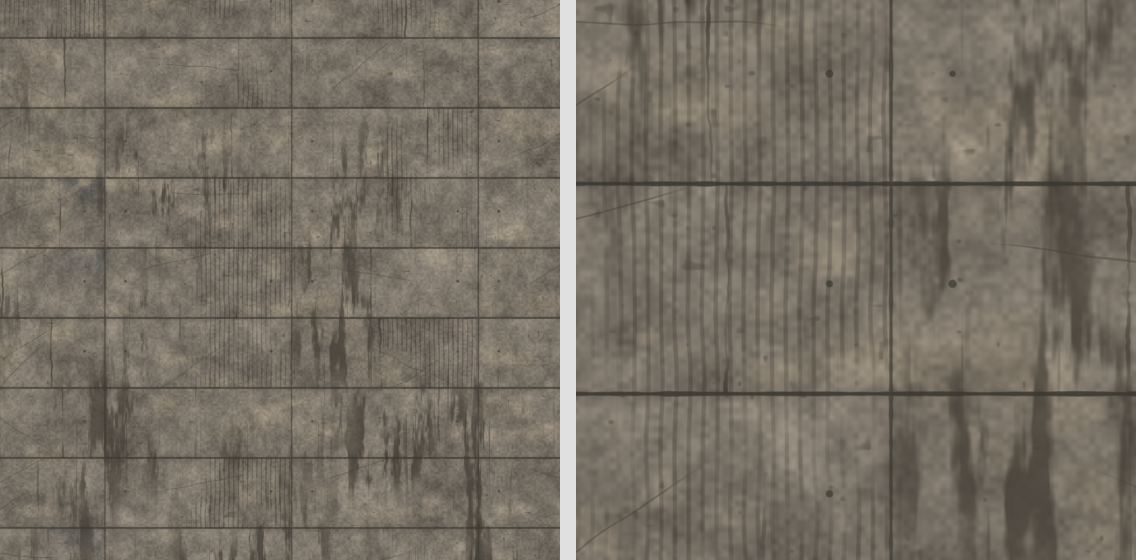
Left: the whole. Right: its middle third, enlarged.
Reproduce this texture procedurally as a Shadertoy shader.

```glsl
#define GRID vec2(3.0, 8.0)
#define GRID_SHIFT vec2(0.5625, 0.458)
#define CONCRETE vec3(0.482, 0.452, 0.409)
#define STAIN vec3(0.275, 0.255, 0.222)
#define JOINT vec3(0.225, 0.220, 0.190)
#define BLUE_GREY vec3(0.34, 0.34, 0.34)
#define JOINT_HALF_WIDTH 0.0012
#define CRACK_HALF_WIDTH 0.0009
#define HOLE_RADIUS 0.0026
#define GRAIN 0.17
#define MOTTLE 0.38

float hash(vec2 p) {
    vec3 q = fract(p.xyx * 0.1031);
    q += dot(q, q.yzx + 33.33);
    return fract((q.x + q.y) * q.z);
}

float noise(vec2 p) {
    vec2 i = floor(p), f = fract(p);
    f = f * f * (3.0 - 2.0 * f);
    return mix(mix(hash(i), hash(i + vec2(1, 0)), f.x),
               mix(hash(i + vec2(0, 1)), hash(i + vec2(1, 1)), f.x), f.y);
}

float fbm(vec2 p) {
    float sum = 0.0, amp = 0.5;
    for (int i = 0; i < 4; i++) {
        sum += amp * noise(p);
        p = p * 2.03 + 17.3;
        amp *= 0.5;
    }
    return sum / 0.9375;
}

// Antialiased coverage of a stroke at distance d
float stroke(float d, float halfWidth) {
    float px = 1.0 / iResolution.y;
    return 1.0 - smoothstep(halfWidth - px, halfWidth + px, abs(d));
}

void mainImage(out vec4 fragColor, in vec2 fragCoord) {
    vec2 p = fragCoord / iResolution.xy;
    vec2 cell = p * GRID - GRID_SHIFT;
    vec2 id = floor(cell) + 20.0;
    vec2 f = fract(cell);
    vec2 local = (f - 0.5) / GRID;
    float seed = hash(id);

    // Mottled concrete with a tint per panel
    float tone = 1.0 + 0.09 * (seed - 0.5);
    tone += MOTTLE * (fbm(p * vec2(9, 14) + id * 7.1) - 0.5);
    tone += MOTTLE * (fbm(p * vec2(55, 45)) - 0.5);
    tone += GRAIN * (noise(p * 270.0) - 0.5);
    vec3 col = CONCRETE * tone;
    float pale = smoothstep(0.55, 0.8, fbm(p * vec2(10, 22) + 60.0));
    col *= 1.0 + pale * vec3(0.13, 0.12, 0.09);

    // Damp blue-grey corners on a few panels
    float damp = smoothstep(0.55, 0.95, f.x) * smoothstep(0.4, 0.95, f.y);
    damp *= step(0.74, hash(id + 5.0)) * smoothstep(0.25, 0.65, fbm(p * 40.0));
    col = mix(col, BLUE_GREY * tone, 0.75 * damp);

    // Ragged vertical runs, gathered in clusters
    float cluster = smoothstep(0.46, 0.74, fbm(p * vec2(8, 4.5) + 31.0));
    float run = fbm(p * vec2(62, 8) + 3.0) + 0.16 * (noise(p * vec2(230, 90)) - 0.5);
    float stain = smoothstep(0.48, 0.70, run) * cluster;
    col = mix(col, STAIN, 0.82 * stain);
    float hair = smoothstep(0.83, 0.98, noise(p * vec2(190, 9) + 80.0));
    col = mix(col, STAIN, hair * (0.16 + 0.3 * cluster));

    // Faint board ribs on some panels
    float ribs = smoothstep(0.2, 0.9, sin(p.x * 754.0 + 2.0 * noise(p * 25.0)));
    ribs *= step(0.78, hash(id + 9.0)) * smoothstep(0.35, 0.55, f.x);
    col *= 1.0 - 0.17 * ribs * smoothstep(0.35, 0.65, fbm(p * vec2(20, 12)));

    // Diagonal scratches
    for (int k = 0; k < 2; k++) {
        vec2 key = id + 11.0 + 13.0 * float(k);
        float angle = mix(0.9, 2.4, hash(key));
        vec2 normal = vec2(cos(angle), sin(angle));
        vec2 at = local - vec2(hash(key + 1.0) - 0.5, hash(key + 2.0) - 0.5) * 0.1;
        float bend = 0.006 * (noise(p * 30.0) - 0.5);
        float reach = 1.0 - smoothstep(0.05, 0.09, length(at));
        float scratch = stroke(dot(at, normal) + bend, 0.0005) * reach;
        col = mix(col, STAIN, 0.5 * scratch * step(0.62, hash(key + 3.0)));
    }

    // One wandering vertical crack per panel
    float crackX = mix(0.42, 0.8, hash(id + 3.0)) - 0.5;
    float wander = 0.007 * (fbm(vec2(p.y * 38.0, seed * 90.0)) - 0.5);
    float crackD = local.x - crackX / GRID.x + wander;
    float openness = smoothstep(0.2, 0.75, noise(vec2(p.y * 26.0, seed * 50.0)));
    float crack = stroke(crackD, CRACK_HALF_WIDTH * (0.5 + openness));
    col = mix(col, JOINT, crack * (0.2 + 0.65 * openness) * mix(0.45, 1.0, hash(id + 4.0)));

    // Paired tie holes and small pits
    vec2 tie = vec2(abs(local.x) - 0.39 / GRID.x, local.y - 0.003);
    float hole = stroke(length(tie), HOLE_RADIUS * (0.5 + 0.5 * seed));
    col = mix(col, JOINT, 0.7 * hole * step(0.35, hash(id + step(0.0, local.x))));
    float pit = smoothstep(0.9, 0.99, noise(p * 130.0 + 9.0));
    col = mix(col, STAIN, 0.4 * pit);

    // Chipped joints with a soft dirty border
    vec2 edge = (0.5 - abs(f - 0.5)) / GRID;
    vec2 chip = vec2(fbm(p * vec2(30, 90)), fbm(p * vec2(90, 30) + 40.0));
    edge += 0.0022 * (chip - 0.5);
    float dirt = exp(-edge.y * 230.0) + 0.7 * exp(-edge.x * 260.0);
    col *= 1.0 - 0.17 * dirt * smoothstep(0.2, 0.7, chip.y);
    float across = stroke(edge.y, JOINT_HALF_WIDTH * (0.6 + 0.9 * chip.y));
    float upright = stroke(edge.x, JOINT_HALF_WIDTH * (0.4 + 0.9 * chip.x));
    col = mix(col, JOINT, max(0.88 * across, 0.7 * upright));

    fragColor = vec4(clamp(col, 0.0, 1.0), 1.0);
}
```
